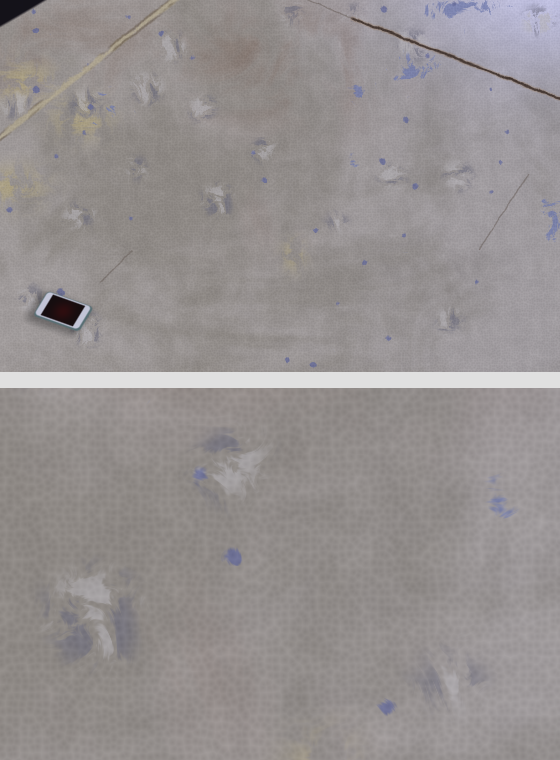
Top: the whole. Bottom: its middle third, enlarged.
Reproduce this texture procedurally as a WebGL 1 fragment shader.

```glsl
precision highp float;
uniform vec2 u_resolution;

float hash(vec2 p) {
  return fract(sin(dot(p, vec2(127.1, 311.7))) * 4375.85);
}

// Cellular noise: distance to the nearest seed and that seed's random value
vec2 cells(vec2 p) {
  vec2 base = floor(p), best = vec2(9.0, 0.0);
  for (int j = -1; j <= 1; j++) {
    for (int i = -1; i <= 1; i++) {
      vec2 id = base + vec2(float(i), float(j));
      vec2 seed = id + 0.15 + 0.7 * vec2(hash(id), hash(id + 37.3));
      float d = distance(p, seed);
      if (d < best.x) best = vec2(d, hash(id + 71.9));
    }
  }
  return best;
}

// Layered, rotated and warped sines, roughly -1 to 1
float clouds(vec2 p) {
  float sum = 0.0, amp = 0.55;
  for (int i = 0; i < 6; i++) {
    p = mat2(0.8, 0.6, -0.6, 0.8) * p * 1.75 + 1.3;
    p += 0.7 * sin(p.yx * 0.9 + float(i));
    sum += amp * sin(p.x) * sin(p.y);
    amp *= 0.66;
  }
  return sum;
}

float glow(vec2 p, vec2 center, vec2 size) {
  vec2 d = (p - center) / size;
  return exp(-dot(d, d));
}

float segment(vec2 p, vec2 a, vec2 b) {
  vec2 ab = b - a;
  return length(p - a - ab * clamp(dot(p - a, ab) / dot(ab, ab), 0.0, 1.0));
}

float roundBox(vec2 p, vec2 halfSize, float r) {
  vec2 d = abs(p) - halfSize + r;
  return length(max(d, 0.0)) + min(max(d.x, d.y), 0.0) - r;
}

// Coordinates on the phone, along its two slanted sides
vec2 phoneSpace(vec2 d) {
  vec2 u = vec2(0.062, -0.022), v = vec2(0.02, 0.033);
  float det = u.x * v.y - u.y * v.x;
  return vec2(d.x * v.y - d.y * v.x, u.x * d.y - u.y * d.x) / det * vec2(0.066, 0.0385);
}

void main() {
  float px = 1.0 / u_resolution.y;
  vec2 p = gl_FragCoord.xy * px;
  float broad = clouds(p * 2.3), mid = clouds(p * 8.0 + 4.0), fine = clouds(p * 32.0);

  // Worn concrete with brown stains and window light
  vec3 col = mix(vec3(0.555, 0.535, 0.52), vec3(0.625, 0.605, 0.605),
                 smoothstep(-0.7, 0.6, broad + 0.5 * mid));
  float brown = glow(p, vec2(0.78, 0.83), vec2(0.3, 0.15)) + 0.6 * glow(p, vec2(0.1, 0.88), vec2(0.3, 0.15))
              + 0.4 * glow(p, vec2(0.68, 0.43), vec2(0.15, 0.1));
  col = mix(col, vec3(0.48, 0.41, 0.37), 0.75 * brown * smoothstep(-0.5, 0.9, mid + 0.4 * broad));
  col = mix(col, vec3(0.45, 0.43, 0.42), 0.5 * glow(p, vec2(1.18, 0.29), vec2(0.13, 0.05)) * smoothstep(-0.2, 0.6, mid));
  col = mix(col, vec3(0.76, 0.76, 0.88), 0.95 * glow(p, vec2(1.5, 1.03), vec2(0.42, 0.25)));
  col += vec3(0.0, 0.003, 0.018) * smoothstep(0.5, 1.5, p.x);

  // Yellow paint remains along the left edge
  float yellow = glow(p, vec2(0.22, 0.68), vec2(0.07, 0.05)) + glow(p, vec2(0.03, 0.5), vec2(0.08, 0.05))
               + glow(p, vec2(0.06, 0.78), vec2(0.08, 0.05)) + 0.8 * glow(p, vec2(0.79, 0.315), vec2(0.03, 0.04));
  col = mix(col, vec3(0.68, 0.63, 0.48), 0.75 * yellow * smoothstep(-0.3, 0.4, fine + 0.4 * mid));

  // Speckled pits and blue flakes
  vec2 pit = cells(p * 6.0 + 2.0);
  float pitArea = step(0.62, pit.y) * smoothstep(0.32, 0.08, pit.x + 0.12 * mid);
  col = mix(col, vec3(0.69, 0.68, 0.70), 0.6 * pitArea * smoothstep(0.1, 0.45, fine));
  col = mix(col, vec3(0.43, 0.43, 0.5), 0.6 * pitArea * smoothstep(0.1, 0.5, -fine));
  float flakes = glow(p, vec2(1.11, 0.82), vec2(0.08, 0.05)) + glow(p, vec2(1.24, 0.98), vec2(0.12, 0.04))
               + glow(p, vec2(1.49, 0.42), vec2(0.04, 0.08)) + glow(p, vec2(0.97, 0.75), vec2(0.035))
               + glow(p, vec2(0.94, 0.575), vec2(0.025)) + 0.5 * glow(p, vec2(0.3, 0.72), vec2(0.1, 0.06));
  col = mix(col, vec3(0.42, 0.46, 0.66), 0.75 * smoothstep(0.55, 0.8, flakes * 0.75 + 0.5 * fine));
  vec2 chip = cells(p * 15.0);
  col = mix(col, vec3(0.4, 0.42, 0.6), 0.8 * step(0.9, chip.y) * smoothstep(0.13, 0.06, chip.x + 0.1 * fine));

  // Joints and hairline cracks
  vec2 w = p + 0.003 * vec2(mid, fine);
  float joint = segment(w, vec2(-0.02, 0.615), vec2(0.48, 1.01));
  col = mix(col, vec3(0.70, 0.66, 0.56), 0.75 * smoothstep(0.011, 0.003, joint + 0.005 * fine));
  col = mix(col, vec3(0.4, 0.35, 0.3), 0.6 * smoothstep(0.003 + px, 0.0, abs(joint - 0.007)) * smoothstep(-0.4, 0.3, mid));
  float groove = segment(w, vec2(0.95, 0.95), vec2(1.53, 0.725));
  col = mix(col, vec3(0.6, 0.52, 0.46), 0.6 * smoothstep(0.009, 0.003, groove));
  col = mix(col, vec3(0.24, 0.19, 0.17), 0.9 * smoothstep(0.0025 + px, 0.001, groove));
  float hair = min(segment(w, vec2(0.27, 0.24), vec2(0.355, 0.325)), segment(w, vec2(1.42, 0.53), vec2(1.29, 0.33)));
  hair = min(hair, segment(w, vec2(0.81, 1.01), vec2(0.95, 0.95)));
  col = mix(col, vec3(0.4, 0.36, 0.34), 0.5 * smoothstep(0.001 + px, 0.0, hair));

  // Sandy grain
  col += 0.06 * (cells(p * 150.0).x - 0.42) + 0.018 * fine;

  // Dark object in the corner
  float corner = dot(p - vec2(0.0, 0.93), normalize(vec2(-0.07, 0.12)));
  col = mix(col, vec3(0.08, 0.07, 0.1), smoothstep(-0.006, 0.003, corner + 0.15 * p.x * (0.12 - p.x)));

  // Phone with its shadow, case, face and screen
  vec2 q = phoneSpace(p - vec2(0.17, 0.163));
  float body = roundBox(q, vec2(0.066, 0.0385), 0.011);
  col *= 1.0 - 0.3 * smoothstep(0.025, -0.01, roundBox(q + vec2(0.008, 0.01), vec2(0.066, 0.0385), 0.015));
  col = mix(col, vec3(0.34, 0.43, 0.45), smoothstep(px, -px, body));
  float face = roundBox(q - vec2(-0.002, 0.002), vec2(0.062, 0.0355), 0.01);
  col = mix(col, vec3(0.76, 0.77, 0.84), smoothstep(px, -px, face));
  vec3 screen = vec3(0.08, 0.05, 0.06) + vec3(0.1, 0.0, 0.0) * glow(q, vec2(0.0), vec2(0.025));
  col = mix(col, screen, smoothstep(px, -px, roundBox(q - vec2(-0.002, 0.002), vec2(0.046, 0.032), 0.002)));

  gl_FragColor = vec4(clamp(col, 0.0, 1.0), 1.0);
}
```
